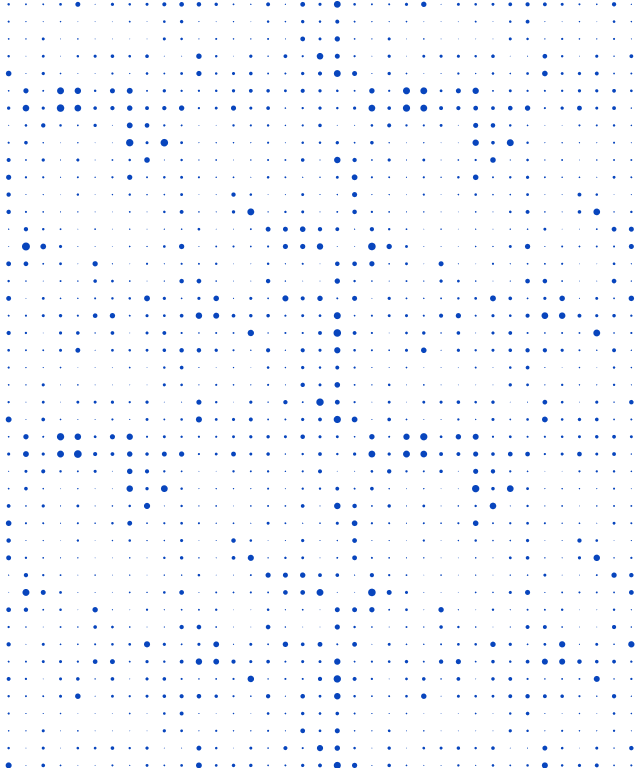
Write a WebGL 2 fragment shader that draws this pattern.

```glsl
#version 300 es
precision highp float;
// A square grid of blue dots on white, 37 across, whose sizes repeat every 20 cells.
// Each radius comes from wrapped value noise mixed with a per-dot hash;
// dots finer than a pixel fade to pale tints.
uniform vec2 u_resolution;
out vec4 fragColor;

const float TILE = 20.0;

float hash(vec2 p) {
  vec3 q = fract(vec3(p.xyx) * vec3(0.1031, 0.1030, 0.0973));
  q += dot(q, q.yzx + 33.33);
  return fract((q.x + q.y) * q.z);
}

// Value noise that wraps after the given number of lattice steps
float wrappedNoise(vec2 p, float period) {
  vec2 i = floor(p), f = fract(p);
  f = f * f * (3.0 - 2.0 * f);
  float a = hash(mod(i, period) + 61.0);
  float b = hash(mod(i + vec2(1, 0), period) + 61.0);
  float c = hash(mod(i + vec2(0, 1), period) + 61.0);
  float d = hash(mod(i + 1.0, period) + 61.0);
  return mix(mix(a, b, f.x), mix(c, d, f.x), f.y);
}

// Dot radius in cells: many specks, few large dots
float dotRadius(vec2 cell) {
  vec2 tileCell = mod(cell, TILE);
  float cluster = wrappedNoise((tileCell + 0.5) * 0.5, TILE * 0.5);
  float level = mix(cluster, hash(tileCell + 7.0), 0.45);
  level = clamp((level - 0.5) * 1.45 + 0.45, 0.0, 1.0);
  // Slight size difference between one repeat and the next
  float wobble = 0.9 + 0.2 * hash(cell + 143.0);
  return (0.02 + 0.19 * level * level) * wobble;
}

void main() {
  // Grid coordinates counted from the top left
  float pixel = 37.0 / u_resolution.x;
  vec2 grid = vec2(gl_FragCoord.x, u_resolution.y - gl_FragCoord.y) * pixel;
  grid.y += 0.25;

  float radius = dotRadius(floor(grid));
  float dist = length(fract(grid) - 0.5);

  // Keep at least half a pixel of radius and trade the excess for opacity
  float drawn = max(radius, 0.5 * pixel);
  float opacity = (radius * radius) / (drawn * drawn);
  float cover = opacity * clamp((drawn - dist) / pixel + 0.5, 0.0, 1.0);

  vec3 blue = vec3(0.03, 0.27, 0.74);
  fragColor = vec4(mix(vec3(1.0), blue, cover), 1.0);
}
```
